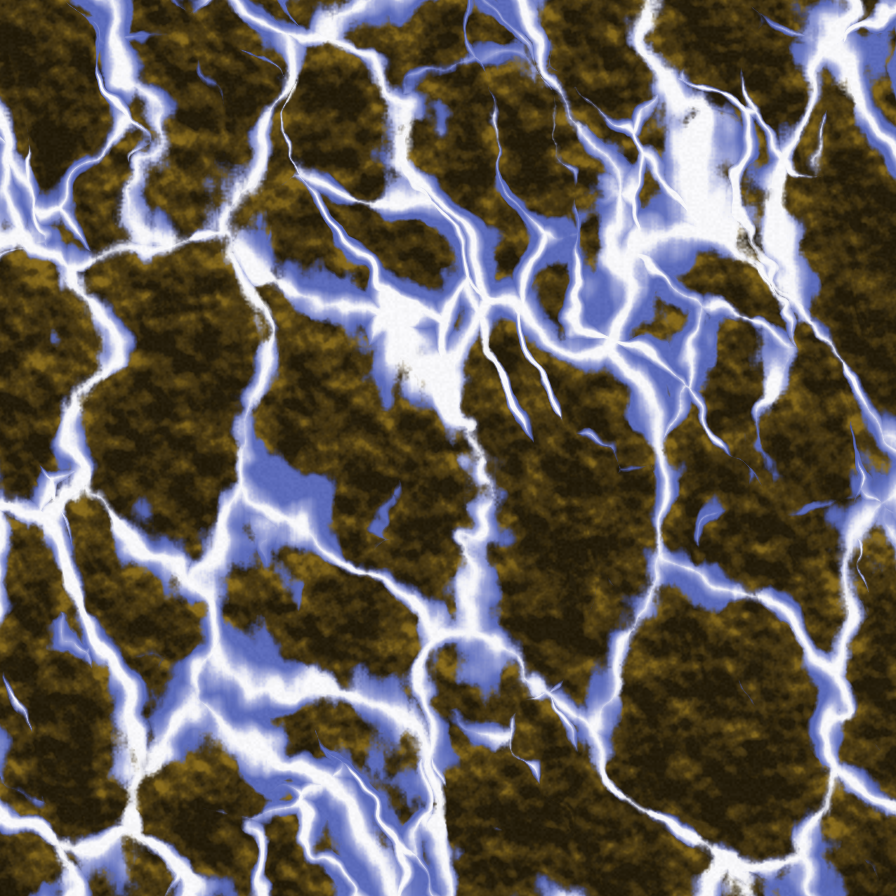
Reproduce this texture procedurally as a WebGL 1 fragment shader.

```glsl
precision highp float;

uniform vec2 u_resolution;

const vec3 WHITE = vec3(0.97, 0.97, 0.98);
const vec3 PALE_BLUE = vec3(0.62, 0.65, 0.85);
const vec3 DEEP_BLUE = vec3(0.36, 0.42, 0.73);
const vec3 SHADOW_BLUE = vec3(0.22, 0.23, 0.38);
const vec3 DARK_MOSS = vec3(0.14, 0.11, 0.04);
const vec3 BROWN_MOSS = vec3(0.27, 0.21, 0.07);
const vec3 GOLD_MOSS = vec3(0.52, 0.41, 0.11);

const vec2 VEIN_DIR = vec2(0.42, -0.91);     // veins fall to the lower right
const vec2 COARSE_SCALE = vec2(5.5, 3.2);    // cells across and along the veins
const vec2 FINE_SCALE = vec2(12.0, 5.5);
const float WARP = 0.15;
const float MOSS_LEVEL = 0.115;
const float EDGE_ROUGHNESS = 0.48;
const float VEIN_CLEARANCE = 0.055;
const float UNDERSIDE_GAP = 0.4;
const float GRAIN = 0.04;

float hash(vec2 p) {
  return fract(sin(dot(p, vec2(127.1, 311.7))) * 43758.5453);
}

vec2 hash2(vec2 p) {
  return vec2(hash(p), hash(p + 47.3));
}

float noise(vec2 p) {
  vec2 i = floor(p);
  vec2 f = fract(p);
  f = f * f * (3.0 - 2.0 * f);
  float low = mix(hash(i), hash(i + vec2(1.0, 0.0)), f.x);
  float high = mix(hash(i + vec2(0.0, 1.0)), hash(i + 1.0), f.x);
  return mix(low, high, f.y);
}

float fbm(vec2 p) {
  float sum = 0.0;
  float amp = 0.533;
  for (int i = 0; i < 4; i++) {
    sum += amp * noise(p);
    p = mat2(1.6, 1.2, -1.2, 1.6) * p + 7.1;
    amp *= 0.5;
  }
  return sum;
}

// Gap between the two nearest cell centres: zero on the cell borders
float cellDepth(vec2 p) {
  vec2 i = floor(p);
  vec2 f = fract(p);
  float nearest = 8.0;
  float second = 8.0;
  for (int y = -1; y <= 1; y++) {
    for (int x = -1; x <= 1; x++) {
      vec2 cell = vec2(float(x), float(y));
      float d = length(cell + hash2(i + cell) - f);
      second = min(second, max(nearest, d));
      nearest = min(nearest, d);
    }
  }
  return second - nearest;
}

// Distance into the patches between wide and thin veins
float veinDepth(vec2 p) {
  vec2 bend = vec2(fbm(p * 8.0), fbm(p * 8.0 + 31.7)) - 0.5;
  float lift = 0.32 * smoothstep(0.4, 0.66, fbm(p * 5.0 + 5.0));
  p += WARP * bend;
  vec2 q = vec2(dot(p, vec2(-VEIN_DIR.y, VEIN_DIR.x)), dot(p, VEIN_DIR));
  float coarse = cellDepth(q * COARSE_SCALE + 20.0);
  float fine = cellDepth(q * FINE_SCALE + 60.0);
  return min(coarse, fine + lift);
}

void main() {
  vec2 p = gl_FragCoord.xy / u_resolution.y;
  float depth = veinDepth(p);
  float depthAbove = veinDepth(p + vec2(0.0, 0.025));
  float grain = noise(p * 380.0) - 0.5;

  // Snowy veins of uneven width fading to blue, with fine vertical streaks
  float streak = fbm(p * vec2(65.0, 9.0)) - 0.5;
  float width = fbm(p * 9.0 + 3.0) - 0.5;
  float tone = depth + 0.14 * width + 0.1 * streak + 0.02 * grain;
  vec3 color = mix(WHITE, PALE_BLUE, smoothstep(0.02, 0.095, tone));
  color = mix(color, DEEP_BLUE, smoothstep(0.07, 0.17, tone));

  // Moss cover: ragged on top, receding and shaded underneath
  float underside = clamp(depthAbove - depth, 0.0, 0.15);
  float topside = clamp(depth - depthAbove, 0.0, 0.15);
  float rough = EDGE_ROUGHNESS * (fbm(p * vec2(24.0, 18.0)) - 0.5);
  float bare = 0.15 * smoothstep(0.62, 0.85, noise(p * 7.0 + 13.0));
  float height = depth - MOSS_LEVEL - bare - UNDERSIDE_GAP * underside
    + rough + 0.14 * streak;
  height = min(height, depth - VEIN_CLEARANCE) + 0.03 * grain;
  float shade = smoothstep(-0.09, 0.0, height) * smoothstep(0.0, 0.1, underside);
  color = mix(color, SHADOW_BLUE, 0.6 * shade);

  // Puffy moss lit from above, darker inside the large clumps
  float bump = fbm(p * 44.0);
  float relief = bump - fbm((p + vec2(0.002, 0.008)) * 44.0);
  float inside = smoothstep(0.04, 0.35, height);
  float light = 0.42 + 1.0 * relief + 0.7 * (bump - 0.5)
    - 0.26 * inside - 0.9 * underside + 0.7 * topside;
  vec3 moss = mix(DARK_MOSS, BROWN_MOSS, smoothstep(0.05, 0.42, light));
  moss = mix(moss, GOLD_MOSS, smoothstep(0.36, 0.85, light));
  color = mix(color, moss, smoothstep(-0.05, 0.045, height));

  color += GRAIN * grain;
  gl_FragColor = vec4(clamp(color, 0.0, 1.0), 1.0);
}
```
